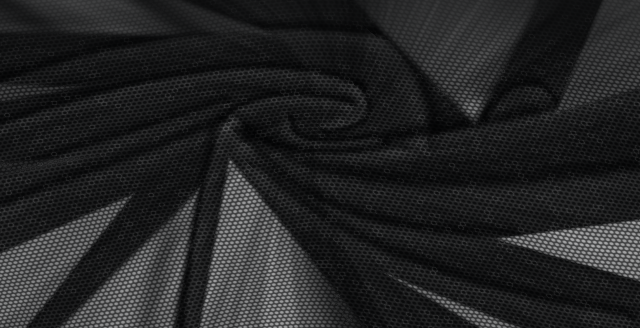
This texture is drawn by a Shadertoy shader. Its source:

```glsl
float hash(vec2 p) {
    vec3 h = fract(vec3(p.xyx) * 0.1031);
    h += dot(h, h.yzx + 33.33);
    return fract((h.x + h.y) * h.z);
}

float noise(vec2 p) {
    vec2 i = floor(p), f = fract(p);
    f = f * f * (3.0 - 2.0 * f);
    return mix(mix(hash(i), hash(i + vec2(1, 0)), f.x),
               mix(hash(i + vec2(0, 1)), hash(i + vec2(1, 1)), f.x), f.y);
}

float cross2(vec2 a, vec2 b) { return a.x * b.y - a.y * b.x; }

// Soft triangular coverage, independent of winding
float panel(vec2 p, vec2 a, vec2 b, vec2 c, float soft) {
    float winding = sign(cross2(b - a, c - a));
    vec3 edges = vec3(cross2(p - a, normalize(b - a)),
                      cross2(p - b, normalize(c - b)),
                      cross2(p - c, normalize(a - c))) * winding;
    return smoothstep(soft, -soft, max(edges.x, max(edges.y, edges.z)));
}

// Signed distance to a quadratic curve, positive on its left
float curveDistance(vec2 p, vec2 a, vec2 b, vec2 c) {
    float best = 9.0, side = 1.0;
    vec2 start = a;
    for (int i = 1; i <= 10; i++) {
        float t = float(i) / 10.0;
        vec2 end = mix(mix(a, b, t), mix(b, c, t), t);
        vec2 e = end - start, v = p - start;
        float d = length(v - e * clamp(dot(v, e) / dot(e, e), 0.0, 1.0));
        if (d < best) { best = d; side = cross2(e, v) < 0.0 ? -1.0 : 1.0; }
        start = end;
    }
    return best * side;
}

// Lit crest on the right of the curve, shadowed crease on its left
void fold(inout float cloth, vec2 p, vec2 a, vec2 b, vec2 c, float width, float light) {
    float d = curveDistance(p, a, b, c);
    float crest = d / (d < 0.0 ? width : width * 0.3);
    float crease = (d - width * 0.6) / (width * 0.5);
    cloth *= 1.0 - 0.5 * exp(-crease * crease);
    cloth += light * exp(-crest * crest);
}

void mainImage(out vec4 fragColor, in vec2 fragCoord) {
    vec2 p = fragCoord / iResolution.y;
    p.x *= 1.954 * iResolution.y / iResolution.x;

    // Streaks radiating from the twist
    vec2 v = p - vec2(0.98, 0.62);
    float r = length(v);
    float turn = 0.35 / (r + 0.25);
    vec2 dir = mat2(cos(turn), sin(turn), -sin(turn), cos(turn)) * v / max(r, 0.001);
    float streak = 0.65 * noise(dir * 7.0 + r) + 0.35 * noise(dir * 19.0 + r * 2.0);
    float fineStreak = noise(dir * 45.0 + r * 5.0);

    // Opaque gathered cloth
    float cloth = 0.03 + 0.055 * streak + 0.025 * fineStreak;
    fold(cloth, p, vec2(0, 0.74), vec2(0.62, 0.96), vec2(1.16, 0.88), 0.035, 0.035);
    fold(cloth, p, vec2(1.16, 0.88), vec2(1.27, 0.80), vec2(1.30, 0.60), 0.05, 0.035);
    fold(cloth, p, vec2(0, 0.61), vec2(0.775, 0.88), vec2(1.09, 0.73), 0.03, 0.055);
    fold(cloth, p, vec2(1.09, 0.73), vec2(1.17, 0.63), vec2(1.0, 0.61), 0.022, 0.05);
    fold(cloth, p, vec2(0.66, 0.60), vec2(0.78, 0.75), vec2(1.06, 0.68), 0.025, 0.055);
    fold(cloth, p, vec2(0.88, 0.63), vec2(0.87, 0.53), vec2(1.14, 0.575), 0.022, 0.05);
    fold(cloth, p, vec2(0.72, 0.63), vec2(0.80, 0.48), vec2(1.22, 0.54), 0.03, 0.055);
    fold(cloth, p, vec2(1.2, 0.56), vec2(1.6, 0.62), vec2(1.97, 0.725), 0.04, 0.04);
    fold(cloth, p, vec2(1.5, 0.65), vec2(1.61, 0.80), vec2(1.69, 0.68), 0.03, 0.03);
    fold(cloth, p, vec2(0.77, 0.55), vec2(1.1, 0.33), vec2(1.97, 0.47), 0.06, 0.035);
    fold(cloth, p, vec2(0.73, 0.58), vec2(0.95, 0.26), vec2(1.55, 0.27), 0.04, 0.04);
    fold(cloth, p, vec2(0.78, 0.48), vec2(1.1, 0.15), vec2(1.9, 0.03), 0.04, 0.03);
    fold(cloth, p, vec2(0.57, 0), vec2(0.62, 0.50), vec2(0.70, 0.64), 0.03, 0.045);
    fold(cloth, p, vec2(0, 0.36), vec2(0.50, 0.54), vec2(0.68, 0.62), 0.035, 0.025);
    fold(cloth, p, vec2(0, 0.46), vec2(0.45, 0.60), vec2(0.68, 0.68), 0.03, 0.03);

    // Sheer single layers, brightest near the front
    float innerShade = mix(1.0, 0.3, smoothstep(0.0, 0.22, p.x - 0.89 + 0.3 * p.y));
    float sheer = 0.33 * panel(p, vec2(-0.2, 0.14), vec2(0.41, 0.41), vec2(0, -0.1), 0.008);
    sheer += 0.38 * panel(p, vec2(0.605, 0.42), vec2(0.13, -0.05), vec2(0.52, -0.05), 0.016);
    sheer *= 1.0 - 0.3 * exp(-900.0 * pow(p.x - 0.44 - 0.25 * p.y, 2.0));
    sheer += 0.41 * innerShade * panel(p, vec2(0.70, 0.52), vec2(0.60, -0.05), vec2(1.16, -0.05), 0.01);
    sheer += 0.42 * panel(p, vec2(1.51, 0.272), vec2(2.1, 0.35), vec2(2.1, 0.10), 0.006);
    sheer += 0.36 * panel(p, vec2(1.18, 0.165), vec2(1.64, -0.02), vec2(1.50, -0.02), 0.008);
    sheer += 0.21 * panel(p, vec2(1.69, 0.65), vec2(1.86, 1.05), vec2(2.5, 0.89), 0.012);
    float backGlow = 0.10 + 0.13 * exp(-14.0 * dot(p - vec2(1.40, 0.83), p - vec2(1.40, 0.83)));
    backGlow += 0.22 * exp(-500.0 * dot(p - vec2(1.44, 0.67), p - vec2(1.44, 0.67)));
    sheer += backGlow * panel(p, vec2(1.02, 1.05), vec2(1.68, 1.05), vec2(1.45, 0.62), 0.02);
    float backPleat = 0.5 + noise(vec2(p.x * 9.0 + p.y * 14.0, p.y * 4.0));
    sheer += 0.17 * backPleat * panel(p, vec2(-0.5, 0.90), vec2(0.3, 1.1), vec2(0.85, 0.89), 0.02);
    sheer += 0.25 * panel(p, vec2(-0.1, 0.75), vec2(0.25, 0.735), vec2(-0.1, 0.67), 0.012);
    sheer += 0.12 * panel(p, vec2(-0.1, 0.50), vec2(0.35, 0.53), vec2(-0.1, 0.44), 0.012);
    sheer *= 0.6 + 0.6 * streak + 0.2 * fineStreak;

    // Knitted mesh: open cells in staggered rows, gently draped
    float drape = 0.16 * sqrt(v.x * v.x + 0.04);
    vec2 q = p + 0.02 * vec2(noise(p * 4.0), noise(p * 4.0 + 9.0));
    vec2 grid = vec2(q.x + 0.25 * q.y, q.y + drape) * vec2(60, 86);
    grid.x += 0.5 * mod(floor(grid.y), 2.0);
    float thread = smoothstep(0.15, 0.55, length(fract(grid) - 0.5));
    float focus = mix(1.0, 0.25, smoothstep(0.7, 1.0, p.y));
    float glint = pow(hash(floor(grid)), 5.0) * thread * focus;

    float clothTone = cloth * (1.0 + focus * (thread - 0.5) * 0.9) + 0.07 * glint;
    float sheerTone = sheer * (1.0 - focus * (thread - 0.4) * 0.75);
    float tone = mix(clothTone, max(clothTone, sheerTone), smoothstep(0.0, 0.1, sheer));
    fragColor = vec4(vec3(tone) + vec3(-0.002, 0.0, 0.003), 1.0);
}
```
